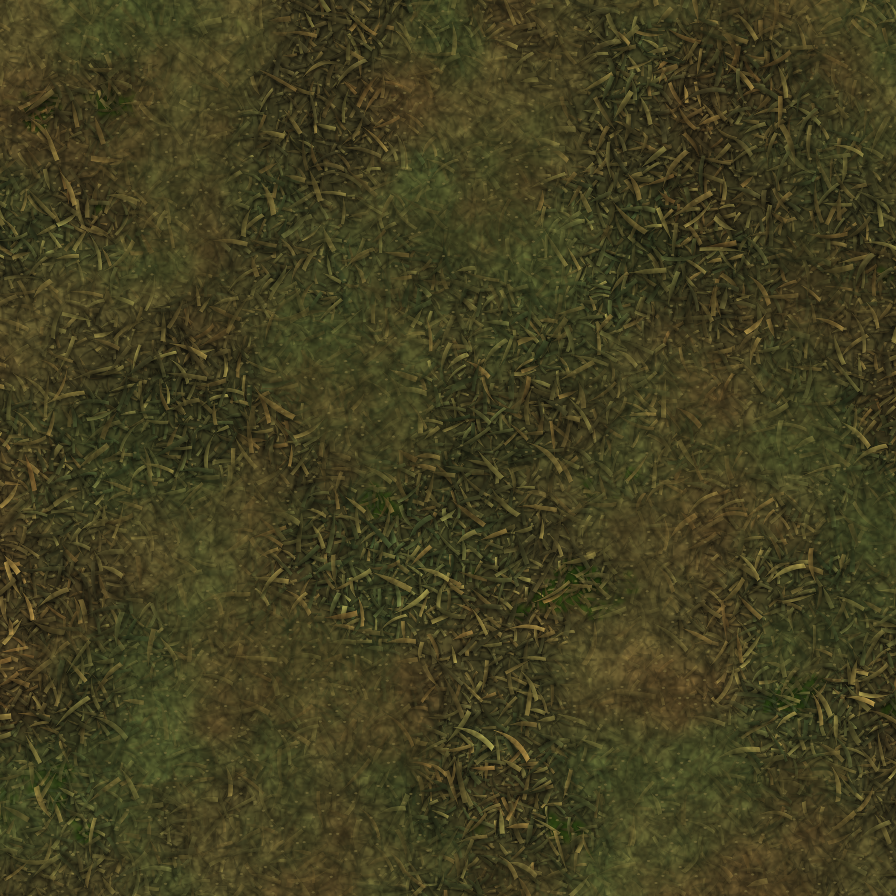
This texture is drawn by a Shadertoy shader. Its source:

```glsl
vec3 hash3(vec2 p) {
    vec3 q = fract(p.xyx * vec3(0.1031, 0.1030, 0.0973));
    q += dot(q, q.yxz + 33.33);
    return fract((q.xxy + q.yzz) * q.zyx);
}

float noise(vec2 p) {
    vec2 cell = floor(p), f = fract(p);
    f = f * f * (3.0 - 2.0 * f);
    return mix(mix(hash3(cell).x, hash3(cell + vec2(1, 0)).x, f.x),
               mix(hash3(cell + vec2(0, 1)).x, hash3(cell + vec2(1, 1)).x, f.x), f.y);
}

float fbm(vec2 p) {
    float sum = 0.0, amp = 0.5;
    for (int i = 0; i < 5; i++) {
        sum += amp * noise(p);
        p = mat2(1.6, 1.2, -1.2, 1.6) * p + 7.3;
        amp *= 0.5;
    }
    return sum;
}

// Draws one layer of bent blades, thin at the root and blunt at the tip
vec3 bladeLayer(vec3 color, vec2 uv, float layer, float depth, float thatch, float greenness) {
    float scale = mix(72.0, 25.0, sqrt(depth));
    float aa = 0.55 * scale / iResolution.y;
    vec2 grid = uv * scale + layer * vec2(17.37, 31.71);
    vec2 home = floor(grid);
    for (int j = -1; j <= 1; j++)
    for (int i = -1; i <= 1; i++) {
        vec2 cell = home + vec2(i, j);
        vec3 place = hash3(cell + layer * 57.0 + 11.0);
        vec3 look = hash3(cell + layer * 91.0 + 203.0);
        vec3 form = hash3(cell + layer * 37.0 + 419.0);
        if (place.z > mix(0.9, 0.66, depth)) continue;

        // Local frame: x runs along the blade, y across it
        vec2 p = grid - cell - place.xy;
        float lean = 4.0 * noise(cell / scale * 5.0 + 3.0) - 2.4 + 3.2 * (form.x - 0.5);
        float c = cos(lean), s = sin(lean);
        p = vec2(c * p.x + s * p.y, c * p.y - s * p.x);
        float len = mix(0.28, 0.66, form.y);
        p.y += (form.z - 0.5) * 0.8 * (p.x * p.x - 0.3 * len * len);
        float t = p.x / len;
        float width = mix(0.045, 0.08, look.y) + 0.02 * (1.0 - depth);
        width *= smoothstep(-1.2, 0.1, t);
        float d = max(abs(p.y) - width, abs(p.x) - len);

        // Tone runs from deep green through olive to straw
        float dry = pow(look.x, 1.3) * mix(0.7, 1.0, depth);
        vec3 fresh = mix(vec3(0.20, 0.19, 0.11), vec3(0.18, 0.22, 0.12), greenness);
        vec3 straw = mix(vec3(0.50, 0.39, 0.19), vec3(0.49, 0.46, 0.23), look.z);
        vec3 tone = mix(fresh, straw, dry);
        tone *= 0.86 + 0.36 * smoothstep(-0.2, 1.0, t) + 0.2 * p.y / (width + 0.01);
        tone *= mix(0.8, 1.2, form.z);

        float strength = mix(0.42, 0.96, thatch) * mix(0.75, 1.0, look.z);
        float shade = 1.0 - smoothstep(-0.02, 0.08, d + 0.4 * p.y);
        color *= 1.0 - 0.32 * shade * strength;
        color = mix(color, tone, strength * (1.0 - smoothstep(-aa, aa, d)));
    }
    return color;
}

void mainImage(out vec4 fragColor, in vec2 fragCoord) {
    vec2 uv = fragCoord / iResolution.y;

    // Patches of thick thatch, green growth and brown litter
    float thatch = smoothstep(0.28, 0.62, fbm(uv * 6.0 + 2.7));
    float greenness = smoothstep(0.32, 0.68, fbm(uv * 8.0 + 21.0));
    float litter = smoothstep(0.42, 0.72, fbm(uv * 9.0 + 43.0));

    // Mossy ground
    vec3 ground = mix(vec3(0.36, 0.32, 0.17), vec3(0.28, 0.30, 0.15), greenness);
    ground = mix(ground, vec3(0.30, 0.25, 0.14), 0.5 * litter);
    ground *= 0.55 + 0.9 * fbm(uv * 60.0);
    vec3 color = mix(ground, vec3(0.16, 0.16, 0.09), 0.6 * thatch);

    // Rare openings down to vivid green
    float opening = smoothstep(0.70, 0.76, fbm(uv * 9.0 + 71.0));
    color = mix(color, vec3(0.12, 0.21, 0.04), 0.8 * opening);

    // Fine litter below, larger and sparser blades above
    for (int i = 0; i < 12; i++) {
        float depth = float(i) / 11.0;
        color = bladeLayer(color, uv, float(i), depth, thatch, greenness);
    }

    // Soft moss veils the thinner places
    vec3 moss = mix(vec3(0.34, 0.31, 0.16), vec3(0.28, 0.31, 0.15), greenness);
    color = mix(color, moss, 0.25 * (1.0 - thatch));

    // Patch tint, clumped light and fine grain
    color *= mix(vec3(1.0), vec3(1.04, 0.96, 0.96), litter);
    color *= 0.84 + 0.38 * fbm(uv * 11.0 + 90.0);
    color *= 0.78 + 0.25 * noise(uv * 150.0) + 0.23 * noise(uv * 310.0 + 5.0);

    // Pale flecks of dry chaff
    vec2 fleckGrid = uv * 110.0;
    vec3 fleck = hash3(floor(fleckGrid) + 700.0);
    float fleckDist = length((fract(fleckGrid) - 0.3 - 0.4 * fleck.xy) * vec2(1.0, 1.5));
    float fleckMask = step(0.88, fleck.z) * (1.0 - smoothstep(0.1, 0.28, fleckDist));
    color = mix(color, vec3(0.49, 0.44, 0.24), 0.6 * fleckMask);

    fragColor = vec4(color, 1.0);
}
```
